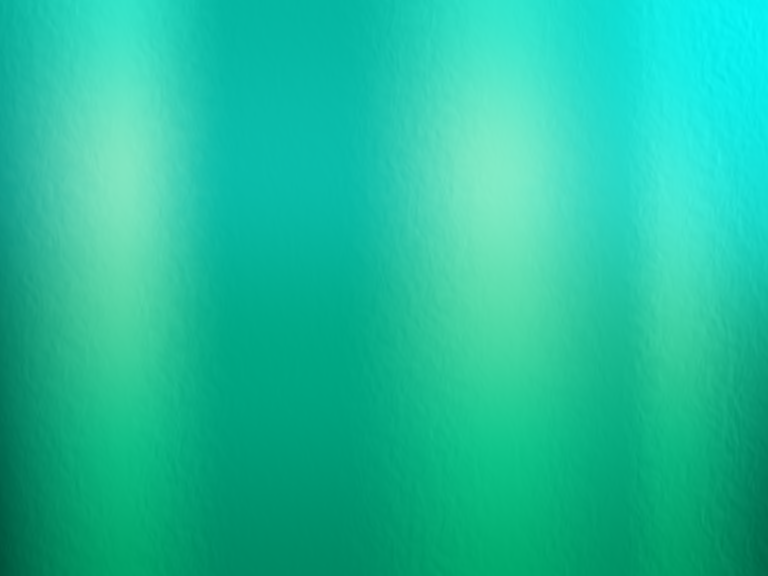
Give the GLSL for this background, as a WebGL 1 fragment shader.

```glsl
precision highp float;
// Green metallic foil: soft vertical bands of light over a teal ground,
// with a cyan glow at the upper right and darkened lower corners.
// Fine stretched noise bends the bands and embosses the surface.

uniform vec2 u_resolution;

#define GRAIN_SCALE vec2(92.0, 52.0)
#define GRAIN_BEND 0.011
#define EMBOSS 0.035
#define EDGE_WIDTH 0.075
#define CYAN_GLOW vec3(0.03, 0.95, 0.95)

float hash(vec2 p) {
  vec3 q = fract(vec3(p.xyx) * 0.1031);
  q += dot(q, q.yzx + 33.33);
  return fract((q.x + q.y) * q.z);
}

float noise(vec2 p) {
  vec2 cell = floor(p);
  vec2 f = fract(p);
  f = f * f * (3.0 - 2.0 * f);
  float low = mix(hash(cell), hash(cell + vec2(1.0, 0.0)), f.x);
  float high = mix(hash(cell + vec2(0.0, 1.0)), hash(cell + 1.0), f.x);
  return mix(low, high, f.y);
}

// Uneven, vertically stretched relief, about -0.5 to 0.5.
float relief(vec2 p) {
  vec2 q = p * GRAIN_SCALE;
  q.x += 1.4 * noise(q * 0.37 + 7.0);
  return 0.65 * noise(q) + 0.35 * noise(q * 1.9 + 19.0) - 0.5;
}

// Brightness of the three bands across the width.
float bands(float x) {
  float left = smoothstep(-0.04, 0.165, x) * (1.0 - smoothstep(0.155, 0.305, x));
  float middle = smoothstep(0.44, 0.65, x) * (1.0 - 0.62 * smoothstep(0.66, 0.81, x));
  float right = 0.48 * smoothstep(0.81, 0.875, x) - 0.6 * smoothstep(0.88, 1.0, x);
  return left + middle + right;
}

// Colour between the bands, y upward.
vec3 groundColor(float y) {
  vec3 c = mix(vec3(0.0, 0.53, 0.38), vec3(0.0, 0.66, 0.52), smoothstep(-0.1, 0.42, y));
  c = mix(c, vec3(0.04, 0.74, 0.67), smoothstep(0.36, 0.72, y));
  return mix(c, vec3(0.02, 0.72, 0.64), smoothstep(0.75, 1.0, y));
}

// Colour at the crest of a band, y upward.
vec3 crestColor(float y) {
  vec3 c = mix(vec3(0.0, 0.66, 0.42), vec3(0.06, 0.78, 0.55), smoothstep(-0.05, 0.28, y));
  c = mix(c, vec3(0.33, 0.86, 0.66), smoothstep(0.18, 0.5, y));
  c = mix(c, vec3(0.51, 0.92, 0.77), smoothstep(0.42, 0.7, y));
  return mix(c, vec3(0.20, 0.90, 0.79), smoothstep(0.7, 1.02, y));
}

void main() {
  vec2 uv = gl_FragCoord.xy / u_resolution;
  vec2 p = gl_FragCoord.xy / u_resolution.y;

  // Surface relief and its sideways slope.
  float bump = relief(p);
  float slope = bump - relief(p + vec2(0.004, 0.003));

  // Bands seen through the uneven surface.
  float x = uv.x + GRAIN_BEND * bump;
  vec3 color = mix(groundColor(uv.y), crestColor(uv.y), bands(x));

  // Cyan light from the upper right.
  float glow = smoothstep(0.6, 1.0, x) * smoothstep(0.3, 1.0, uv.y);
  color = mix(color, CYAN_GLOW, glow);

  // Darker sides, deepest toward the bottom.
  float leftShade = exp(-uv.x / EDGE_WIDTH) * mix(0.42, 0.06, uv.y);
  float rightShade = exp((uv.x - 1.0) / EDGE_WIDTH) * mix(0.30, 0.0, smoothstep(0.0, 0.65, uv.y));
  color *= 1.0 - leftShade - rightShade;

  // Emboss strongest where the light changes across the width.
  float gradient = abs(bands(uv.x + 0.02) - bands(uv.x - 0.02));
  float grain = 0.25 + 3.0 * gradient + 0.9 * smoothstep(0.82, 0.95, uv.x);
  color += EMBOSS * grain * slope;

  gl_FragColor = vec4(clamp(color, 0.0, 1.0), 1.0);
}
```
